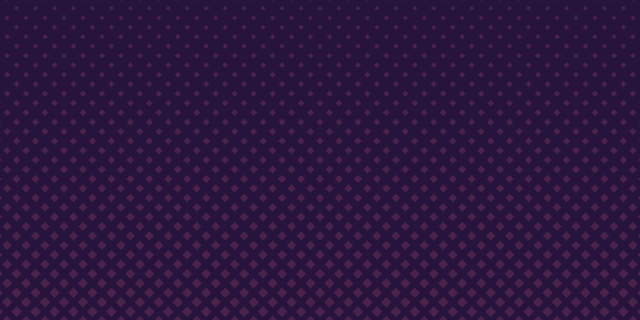
Reproduce this pattern procedurally as a WebGL 1 fragment shader.

```glsl
precision highp float;

uniform vec2 u_resolution;

// Signed distance to an axis-aligned square
float squareDistance(vec2 p, float halfSide) {
    vec2 d = abs(p) - halfSide;
    return length(max(d, 0.0)) + min(max(d.x, d.y), 0.0);
}

void main() {
    vec2 position = (gl_FragCoord.xy - 0.5 * u_resolution) / u_resolution.y;

    // Grid turned by 45 degrees, centred on the canvas
    float period = 8.0 / 135.0;
    vec2 grid = vec2(position.x + position.y, position.y - position.x) / period;
    vec2 cell = floor(grid + 0.5);

    // Diamonds shrink with the height of their centre
    float centreHeight = 0.5 + 0.5 * period * (cell.x + cell.y);
    float halfSide = mix(0.283, 0.118, clamp(centreHeight, 0.0, 1.0));

    // Edge smoothed over about one pixel
    float pixel = 1.4142 / (period * u_resolution.y);
    float distanceToEdge = squareDistance(grid - cell, halfSide);
    float coverage = 1.0 - smoothstep(-0.65 * pixel, 0.65 * pixel, distanceToEdge);

    vec3 night = vec3(0.15, 0.08, 0.24);
    vec3 plum = vec3(0.295, 0.133, 0.292);
    gl_FragColor = vec4(mix(night, plum, coverage), 1.0);
}
```
